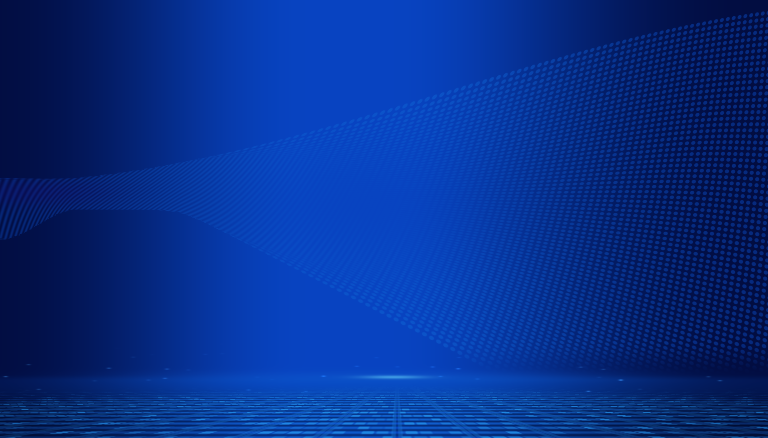
A Shadertoy shader for this background:

```glsl
// Deep blue stage with a twisting dotted mesh above a glowing perspective floor.

const vec3 EDGE_BLUE = vec3(0.006, 0.050, 0.255);
const vec3 CORE_BLUE = vec3(0.030, 0.263, 0.755);
const vec3 DOT_BLUE = vec3(0.040, 0.290, 0.760);
const vec3 RIBBON_VIOLET = vec3(0.070, 0.050, 0.400);
const vec3 FLOOR_BLUE = vec3(0.030, 0.330, 0.780);
const vec3 LINE_CYAN = vec3(0.140, 0.580, 0.920);
const vec3 GLOW_CYAN = vec3(0.350, 0.760, 0.950);

const float HORIZON = 0.142;
const float VANISH_X = 0.517;
const float LANE_WIDTH = 0.104;
const float FLOOR_ROWS = 11.5;
const float MESH_LEAN = 0.30;
const vec2 MESH_CELLS = vec2(108.0, 82.0);
const vec2 SPARK_CELLS = vec2(44.0, 40.0);

float hash(vec2 p) {
    return fract(sin(dot(p, vec2(127.1, 311.7))) * 43758.5453);
}

float gauss(float x, float width) {
    return exp(-x * x / (width * width));
}

// Horizontal light profile, brightest left of centre
float stageLight(float x) {
    float rise = smoothstep(-0.05, 0.40, x);
    float fall = 1.0 - smoothstep(0.51, 1.00, x);
    return pow(rise * fall, 1.3);
}

float meshTop(float x) {
    return 0.585 + 0.412 * smoothstep(0.0, 1.15, x) + 0.010 * gauss(x, 0.06);
}

float meshBottom(float x) {
    float bend = x - 0.235;
    float descent = 0.5 * (bend + sqrt(bend * bend + 0.0004));
    return 0.452 + 0.070 * smoothstep(0.0, 0.10, x) - 0.92 * descent;
}

// Leaning dots between the two edge curves, merging into stripes when dense
vec3 addMesh(vec3 color, vec2 uv) {
    float top = meshTop(uv.x);
    float bottom = meshBottom(uv.x);
    float t = (uv.y - bottom) / (top - bottom);
    float tc = clamp(t, 0.0, 1.0);
    float squeeze = 0.65 * (1.0 - smoothstep(0.45, 0.95, uv.x));
    float row = mix(tc, tc * tc * (3.0 - 2.0 * tc), squeeze);
    float lean = MESH_LEAN * uv.x * (1.2 - uv.x) + 0.02;
    vec2 grid = vec2(uv.x - lean * t, row) * MESH_CELLS;
    vec2 footprint = fwidth(grid);
    float blur = clamp(max(footprint.x, footprint.y) * 0.5, 0.05, 0.5);
    float dots = 1.0 - smoothstep(0.33 - blur, 0.33 + blur, length(fract(grid) - 0.5));
    float stripes = 0.5 + 0.5 * cos(8.8 * grid.x);
    float resolved = 1.0 - smoothstep(0.40, 0.75, footprint.y);
    float pattern = mix(stripes * 0.85, dots, resolved);

    float soft = 1.5 / iResolution.y;
    float inside = smoothstep(-soft, soft, uv.y - bottom)
                 * smoothstep(-soft, soft, top - uv.y)
                 * smoothstep(HORIZON, HORIZON + 0.08, uv.y);
    vec2 hollow = (uv - vec2(0.48, 0.53)) / vec2(0.20, 0.15);
    float strength = 0.47 * (1.0 - 0.92 * exp(-dot(hollow, hollow)));
    vec3 dotColor = DOT_BLUE + vec3(0.02, 0.12, 0.08) * stageLight(uv.x);
    color = mix(color, dotColor, inside * strength * pattern);

    float violet = gauss(uv.x - 0.04, 0.10) * gauss(uv.y - 0.56, 0.03);
    return mix(color, RIBBON_VIOLET, 0.4 * violet * inside);
}

// Receding rails, cross rows and randomly lit dashes
vec3 addFloor(vec3 color, vec2 uv) {
    float depth = max(HORIZON - uv.y, 0.002);
    float nearness = depth / HORIZON;
    float side = uv.x - VANISH_X;
    float lane = side / (nearness * LANE_WIDTH);
    float row = -log(depth) * FLOOR_ROWS;
    float laneBlur = fwidth(lane);
    float rowBlur = fwidth(row);

    float laneDist = abs(fract(lane + 0.5) - 0.5);
    float rails = 1.0 - smoothstep(0.015, 0.03 + laneBlur, abs(laneDist - 0.045));
    rails *= 1.0 - smoothstep(0.2, 0.7, laneBlur);
    float rows = 0.5 - 0.5 * cos(6.2832 * row);
    rows = mix(rows, 0.45, smoothstep(0.4, 0.9, rowBlur));
    float dashX = lane * 5.0 + 0.5 * floor(row);
    float lit = hash(vec2(floor(dashX), floor(row)));
    float dash = 1.0 - smoothstep(0.30, 0.50, abs(fract(dashX) - 0.5));
    float tiles = rows * (0.25 + 0.85 * lit * lit * dash);
    tiles *= smoothstep(0.04, 0.08 + laneBlur, laneDist);

    float spread = gauss(side, 0.38);
    float haze = gauss(nearness - 0.25, 0.55) * spread;
    float mask = smoothstep(-0.004, 0.012, HORIZON - uv.y);
    color = mix(color, FLOOR_BLUE, mask * (0.06 + 0.38 * haze));
    float near = smoothstep(0.10, 0.50, nearness);
    color *= 1.0 - 0.35 * mask * near * (1.0 - rows);
    float detail = (tiles * 0.95 + rails * 0.30) * near * (0.55 + 0.45 * spread);
    return mix(color, LINE_CYAN, mask * min(detail, 0.85));
}

// Small flat sparks scattered around the horizon
float sparks(vec2 uv) {
    vec2 grid = uv * SPARK_CELLS;
    vec2 id = floor(grid);
    vec2 center = vec2(hash(id + 3.1), hash(id + 7.7)) * 0.6 + 0.2;
    vec2 offset = (fract(grid) - center) / vec2(0.12, 0.06);
    float lit = step(0.78, hash(id)) * hash(id + 1.9);
    return lit * exp(-dot(offset, offset)) * gauss(uv.y - 0.13, 0.04);
}

void mainImage(out vec4 fragColor, in vec2 fragCoord) {
    vec2 uv = fragCoord / iResolution.xy;
    vec3 color = mix(EDGE_BLUE, CORE_BLUE, stageLight(uv.x));
    color = addMesh(color, uv);
    color = addFloor(color, uv);

    // Horizon glow: wide band, then a thin bright core
    vec2 fromGlow = uv - vec2(0.512, HORIZON - 0.003);
    float band = gauss(fromGlow.x, 0.28) * gauss(fromGlow.y, 0.013);
    float core = gauss(fromGlow.x, 0.040) * gauss(fromGlow.y, 0.004);
    color = mix(color, FLOOR_BLUE + 0.03, 0.40 * band);
    color = mix(color, GLOW_CYAN, 0.65 * core);
    color += GLOW_CYAN * 0.45 * sparks(uv);
    fragColor = vec4(color, 1.0);
}
```
